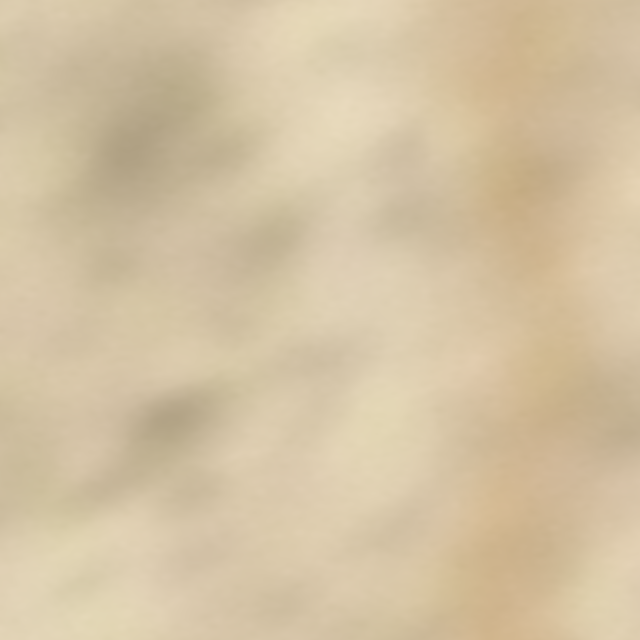
Write a Shadertoy shader that draws this texture.

```glsl
// Draws a soft, blurred sandstone surface with tan, cream and grey-olive clouds.

const vec3 SAND  = vec3(0.848, 0.780, 0.662);
const vec3 CREAM = vec3(0.905, 0.855, 0.742);
const vec3 TAN   = vec3(0.790, 0.680, 0.520);
const vec3 OLIVE = vec3(0.680, 0.622, 0.510);
const vec3 ROSE  = vec3(0.840, 0.755, 0.680);

vec3 hash3(vec2 p) {
    vec3 q = fract(vec3(p.xyx) * vec3(0.1031, 0.1030, 0.0973));
    q += dot(q, q.yxz + 33.33);
    return fract((q.xxy + q.yzz) * q.zyx);
}

vec2 rotate(vec2 p, float angle) {
    float c = cos(angle), s = sin(angle);
    return vec2(c * p.x + s * p.y, c * p.y - s * p.x);
}

// Cellular noise: smooth bumps of signed height, one per jittered cell.
float clouds(vec2 p, float seed) {
    vec2 cell = floor(p);
    float sum = 0.0;
    for (int y = -1; y <= 1; y++) {
        for (int x = -1; x <= 1; x++) {
            vec2 id = cell + vec2(x, y);
            vec3 h = hash3(id + seed);
            vec2 d = p - id - h.xy;
            float bump = max(1.0 - dot(d, d), 0.0);
            sum += (2.0 * h.z - 1.0) * bump * bump * bump;
        }
    }
    return sum;
}

// Soft elliptical smudge, turned by an angle.
float smudge(vec2 p, vec2 center, vec2 radius, float angle) {
    vec2 d = rotate(p - center, angle) / radius;
    return exp(-dot(d, d));
}

// Vertical band that sways from side to side.
float swayingBand(vec2 p, float middle, float sway, float width) {
    float d = (p.x - middle - sway * sin(7.0 * p.y - 1.6)) / width;
    return exp(-d * d);
}

void mainImage(out vec4 fragColor, in vec2 fragCoord) {
    vec2 uv = fragCoord / iResolution.xy;

    // Streaks rise to the right; patches bend the larger shapes.
    vec2 along = rotate(uv, 0.65);
    float streaks = clouds(along * vec2(5.0, 11.0), 17.0);
    float patches = clouds(uv * 5.0, 41.0);
    float mottle = clouds(rotate(uv, 0.5) * vec2(8.0, 14.0), 73.0);
    vec2 bend = uv + 0.02 * vec2(patches, streaks);

    // Broad tone, pale in the middle, the lower left and the right edge.
    float pale = smudge(bend, vec2(0.55, 0.60), vec2(0.14, 0.25), -0.15)
               + 0.70 * smudge(bend, vec2(0.58, 0.95), vec2(0.16, 0.17), 0.0)
               + 0.80 * smudge(bend, vec2(0.08, 0.05), vec2(0.22, 0.14), 0.3)
               + 0.50 * smudge(bend, vec2(0.02, 0.85), vec2(0.08, 0.25), 0.0)
               + 0.50 * smudge(bend, vec2(0.66, 0.28), vec2(0.14, 0.18), 0.5);
    vec3 color = mix(SAND, CREAM, clamp(0.85 * pale + 0.20 * patches, 0.0, 1.0));

    // Tan band on the right, broken into patches, with a paler edge beyond.
    float band = swayingBand(bend, 0.83, 0.035, 0.13);
    float tanAmount = band * (0.74 + 0.35 * patches + 0.25 * streaks);
    color = mix(color, TAN, clamp(tanAmount, 0.0, 0.95));
    float edge = smudge(bend, vec2(0.98, 0.55), vec2(0.08, 0.14), 0.2)
               + smudge(bend, vec2(0.95, 0.06), vec2(0.08, 0.10), 0.4);
    color = mix(color, CREAM, 0.5 * edge);

    // Grey-olive smudges, mostly on the left.
    float shade = 0.76 * smudge(bend, vec2(0.21, 0.78), vec2(0.12, 0.19), -0.2)
                + 0.42 * smudge(bend, vec2(0.39, 0.60), vec2(0.09, 0.08), 0.5)
                + 0.58 * smudge(bend, vec2(0.27, 0.33), vec2(0.09, 0.07), 0.3)
                + 0.34 * smudge(bend, vec2(0.02, 0.26), vec2(0.08, 0.12), 0.0)
                + 0.34 * smudge(bend, vec2(0.95, 0.40), vec2(0.10, 0.06), 0.5)
                + 0.30 * smudge(bend, vec2(0.43, 0.06), vec2(0.07, 0.05), 0.6)
                + 0.18 * max(-streaks, 0.0) + 0.18 * max(-mottle, 0.0);
    color = mix(color, OLIVE, clamp(shade, 0.0, 0.9));

    // Faint rosy and greenish tints, then diagonal streaks of light.
    float tint = clouds(uv * 9.0, 97.0);
    color = mix(color, ROSE, 0.30 * max(tint, 0.0));
    color += vec3(-0.006, 0.003, -0.016) * max(-tint, 0.0);
    color += 0.022 * streaks + 0.022 * mottle;

    // Barely visible fine weave.
    float weave = clouds(uv * vec2(60.0, 95.0), 131.0);
    color += 0.007 * weave * vec3(1.0, 0.9, 1.2);

    fragColor = vec4(color, 1.0);
}
```
